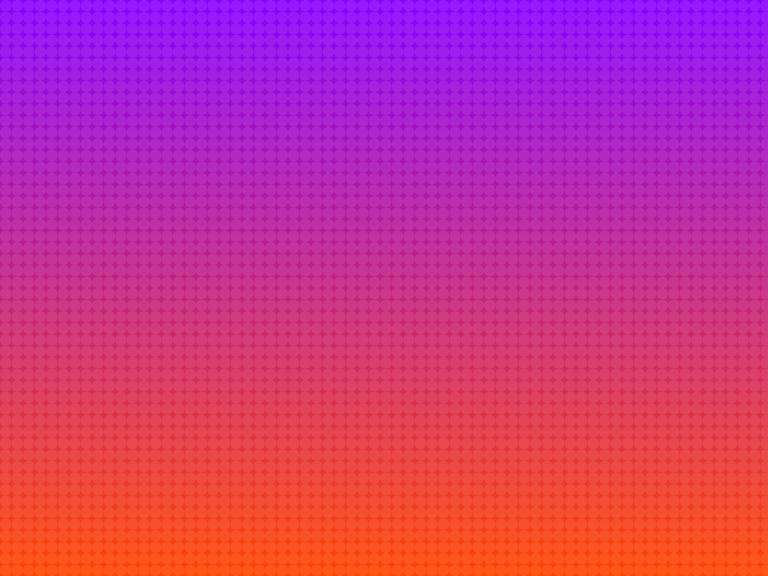
Write a Shadertoy shader that draws this background.

```glsl
// Soft-edged disc of radius 0.5 centred in each unit cell
float discGrid(vec2 p, float pixelSize) {
    float edge = length(fract(p) - 0.5) - 0.5;
    return clamp(0.5 - edge / pixelSize, 0.0, 1.0);
}

void mainImage(out vec4 fragColor, in vec2 fragCoord) {
    const float rows = 50.0;
    vec2 uv = fragCoord / iResolution.y;

    // Vertical gradient from orange to violet
    vec3 orange = vec3(1.0, 0.267, 0.0);
    vec3 violet = vec3(0.533, 0.0, 1.0);
    vec3 color = mix(orange, violet, uv.y);

    // Pale discs leave small dark diamonds between them
    float disc = discGrid(uv * rows, rows / iResolution.y);
    color = mix(color, vec3(1.0), 0.1 * disc);

    fragColor = vec4(color, 1.0);
}
```
